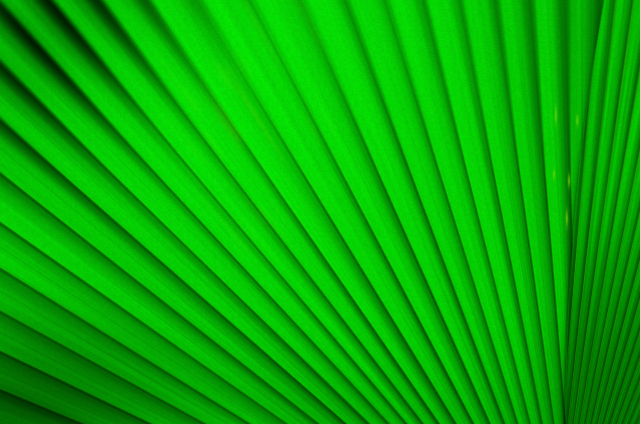
Write a Shadertoy shader that draws this texture.

```glsl
const vec2  FAN_APEX    = vec2(1.373, -0.490);  // left fan, canvas heights
const vec2  SIDE_APEX   = vec2(1.284, -0.490);  // narrow fan past the crease
const float FAN_PITCH   = 3.14;                 // degrees per pleat
const float SIDE_PITCH  = 1.60;
const float FAN_START   = 1.5;
const float BRIGHT_KNEE = 0.78;                 // highlights flatten above this
const vec2  GLOW_CENTER = vec2(0.62, 0.82);
const vec2  SHADE_CENTER = vec2(0.12, 0.95);
const vec3  LEAF_TINT   = vec3(0.022, 1.0, 0.012);
const vec3  VEIN_TINT   = vec3(0.20, 1.0, 0.02);
const vec3  SCAR_TINT   = vec3(0.42, 0.84, 0.04);
const int   SCAR_COUNT  = 5;

float hash(vec2 p) {
    return fract(sin(dot(p, vec2(127.1, 311.7))) * 43758.5453);
}

float noise(vec2 p) {
    vec2 i = floor(p), f = fract(p);
    f = f * f * (3.0 - 2.0 * f);
    return mix(mix(hash(i), hash(i + vec2(1, 0)), f.x),
               mix(hash(i + vec2(0, 1)), hash(i + vec2(1, 1)), f.x), f.y);
}

float spot(vec2 p, vec2 center, vec2 radius) {
    vec2 d = (p - center) / radius;
    return exp(-dot(d, d));
}

// Degrees from straight up, growing to the left
float fanAngle(vec2 p, vec2 apex) {
    return degrees(atan(apex.x - p.x, p.y - apex.y));
}

// Dark just past a fold, easing to a bright half before the next
float pleatLight(float u, float softness) {
    float f = fract(u);
    float w = max(softness, 1.5 * fwidth(u));
    float rise = 0.75 * smoothstep(0.0, 0.44, f) + 0.25 * smoothstep(0.40, 0.62, f);
    return rise * (1.0 - smoothstep(1.0 - w, 1.0, f));
}

// Thin line at a given place in each pleat
float creaseLine(float u, float place, float width) {
    float d = abs(fract(u - place + 0.5) - 0.5);
    float w = max(width, fwidth(u));
    return (1.0 - smoothstep(0.0, w, d)) * width / w;
}

float broadLight(vec2 p) {
    float light = 0.79 + 0.15 * spot(p, GLOW_CENTER, vec2(0.52, 0.60));
    light *= 1.0 - 0.50 * spot(p, vec2(0.0), vec2(0.42, 0.27));
    light *= 1.0 - 0.16 * spot(p, vec2(0.95, -0.05), vec2(0.75, 0.22));
    return light * (1.0 - 0.16 * smoothstep(1.10, 1.45, p.x));
}

vec3 mainFan(vec2 p) {
    float angle = fanAngle(p, FAN_APEX);
    float bend = (angle - 34.0) / 9.0;
    float u = (angle - FAN_START - 1.7 * exp(-bend * bend)) / FAN_PITCH;
    float radius = length(p - FAN_APEX);
    float shade = spot(p, SHADE_CENTER, vec2(0.23, 0.25));
    float blur = smoothstep(0.50, 1.0, p.y);
    float sharp = 1.0 - 0.80 * blur;

    // Pleats are deepest in the upper left and flattest under the glow
    float contrast = 0.33 + 0.20 * noise(vec2(u * 0.8, 7.0));
    contrast *= 1.0 - 0.48 * spot(p, GLOW_CENTER, vec2(0.32, 0.45));
    contrast += 0.42 * shade;
    float ridge = pleatLight(u, mix(0.05, 0.22, blur));
    float light = broadLight(p) * (1.0 - 0.24 * shade);
    light *= 1.04 - contrast * (1.0 - ridge);

    // Dark folds and fainter creases between them
    light *= 1.0 - 0.20 * sharp * creaseLine(u, 0.03, 0.06);
    light *= 1.0 - 0.07 * sharp * creaseLine(u, 0.52, 0.05);

    // Uneven pleats, fibres and soft streaks
    light *= 0.95 + 0.10 * noise(vec2(u * 1.7, 3.0));
    light *= 0.955 + 0.09 * noise(vec2(angle * 5.0, radius * 2.5));
    light *= 0.95 + 0.10 * noise(vec2(angle * 1.4, radius * 1.2));
    light -= 0.55 * max(light - BRIGHT_KNEE, 0.0);

    float vein = creaseLine(u, 0.97, 0.035) * sharp;
    float streak = smoothstep(0.60, 0.95, noise(vec2(angle * 1.7, radius * 9.0)));
    streak *= spot(p, vec2(0.60, 0.73), vec2(0.18, 0.25));
    vec3 color = LEAF_TINT * light;
    color = mix(color, VEIN_TINT * light, 0.50 * vein);
    return color + vec3(0.09, 0.02, 0.0) * streak;
}

vec3 sideFan(vec2 p) {
    float angle = fanAngle(p, SIDE_APEX);
    float u = angle / SIDE_PITCH;
    float light = mix(0.46, 0.68, smoothstep(0.0, 0.70, p.y));
    light *= 0.60 + 0.46 * pleatLight(u, 0.15);
    light *= 0.90 + 0.20 * noise(vec2(angle * 4.0, p.y * 4.0));
    float vein = creaseLine(u, 0.96, 0.11) * (0.6 + 0.4 * noise(vec2(u, p.y * 5.0)));
    return mix(LEAF_TINT * light, VEIN_TINT * 0.80, 0.60 * vein);
}

void mainImage(out vec4 fragColor, in vec2 fragCoord) {
    vec2 p = fragCoord / iResolution.y;
    float px = 1.0 / iResolution.y;

    // Two fans meeting at a curved crease
    float crease = p.x - (1.335 + 0.09 * p.y * p.y);
    vec3 color = mix(mainFan(p), sideFan(p), smoothstep(-px, px, crease));
    float fold = exp(-abs(crease + 0.003) / 0.005);
    color *= 1.0 - 0.55 * fold * (1.0 - 0.7 * p.y);

    // Slender scars along the right-hand blades
    for (int i = 0; i < SCAR_COUNT; i++) {
        float k = float(i);
        float y = mix(0.48, 0.78, hash(vec2(k, 4.0)));
        float x = mix(1.30, 1.42, hash(vec2(k, 9.0)));
        vec2 size = vec2(0.003, 0.010 + 0.010 * hash(vec2(k, 2.0)));
        color = mix(color, SCAR_TINT, 0.75 * spot(p, vec2(x, y), size));
    }

    // Fine grain
    color *= 0.97 + 0.06 * noise(p * 260.0);
    fragColor = vec4(clamp(color, 0.0, 1.0), 1.0);
}
```
